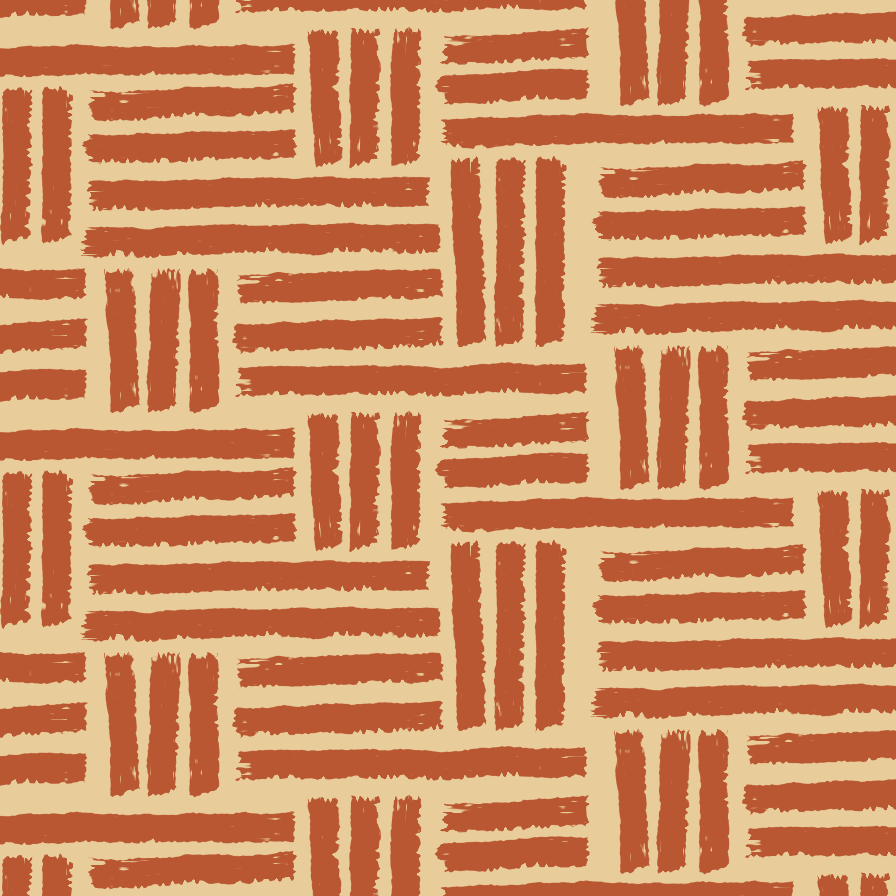
This pattern is drawn by a WebGL 1 fragment shader. Its source:

```glsl
precision highp float;
// Dry-brush basket weave: blocks of three upright strokes beside stacked level strokes.
// Three blocks form a cell on a skewed lattice; each stroke is a distance function
// with noise-worn sides, bristled ends and dry streaks.
uniform vec2 u_resolution;

#define VIEW 768.0                 // design units across the canvas
#define PERIOD 329.0               // vertical repeat
#define SHIFT vec2(437.0, 66.0)    // step from one column of cells to the next
#define HALF_WIDTH 12.9            // half the stroke thickness
#define POST_GAP 34.7              // spacing of the upright strokes
#define RAGGED 4.5                 // wear along the rough side
#define BRISTLE 7.0                // wear at the stroke ends
#define STREAK 0.28                // amount of dry streaks
#define CLAY vec3(0.73, 0.34, 0.20)
#define SAND vec3(0.91, 0.80, 0.60)

const float FAR = 100.0;

float hash(vec2 p) {
  vec3 h = fract(p.xyx * vec3(0.1031, 0.1030, 0.0973));
  h += dot(h, h.yzx + 33.33);
  return fract((h.x + h.y) * h.z);
}

float noise(vec2 p) {
  vec2 cell = floor(p), f = fract(p);
  f = f * f * (3.0 - 2.0 * f);
  return mix(mix(hash(cell), hash(cell + vec2(1, 0)), f.x),
             mix(hash(cell + vec2(0, 1)), hash(cell + vec2(1, 1)), f.x), f.y);
}

// q.x runs along the stroke, q.y across it (positive side is rough).
// cut.x points the start, cut.y slants the end.
float stroke(vec2 q, float len, float tilt, vec2 cut, float dry, float seed) {
  if (q.x < -12.0 || q.x > len + 12.0 || abs(q.y) > HALF_WIDTH + 12.0) return FAR;
  vec2 s = vec2(seed * 17.3, seed * 9.1);
  q.y -= tilt * (q.x / len - 0.5) + 3.0 * (noise(vec2(q.x * 0.022, 3.0) + s) - 0.5);

  // Long sides: soft waves on one, torn fibres on the other
  float wave = 2.4 * (noise(vec2(q.x * 0.07, q.y > 0.0 ? 11.0 : 19.0) + s) - 0.5);
  float fibre = noise(vec2(q.x * 0.38, q.y * 0.12) + s + 40.0);
  float patchy = smoothstep(0.2, 0.7, noise(vec2(q.x * 0.035, 27.0) + s));
  float wear = q.y > 0.0 ? RAGGED * fibre * fibre * (0.35 + patchy) : 1.2 * fibre;
  float side = abs(q.y) - HALF_WIDTH + wave + wear;

  // Ends broken into bristles
  float hairs = noise(vec2(q.x * 0.09, q.y * 0.45) + s + 70.0);
  float head = -q.x + cut.x * abs(q.y + 3.0) + BRISTLE * (hairs - 0.4);
  float tail = q.x - len + cut.y * q.y + 0.6 * BRISTLE * (hairs - 0.4);
  float d = max(side, max(head, tail));

  // Dry streaks near the ends, longer on the upper side of dry strokes
  float upper = smoothstep(1.0, -7.0, q.y);
  float bare = exp(-max(q.x, 0.0) / 10.0) + 0.7 * exp(-abs(len - 17.0 - q.x) / 6.0)
             + dry * upper * smoothstep(62.0, 12.0, q.x);
  float streak = noise(vec2(q.x * 0.10, q.y * 0.55) + s + 90.0);
  return max(d, 7.0 * (streak - 1.02 + STREAK * bare));
}

// posts: first centre x, top, bottom. rows: heights (negative w: none).
// span: start x, end of the two short rows, end of the long rows.
float block(vec2 p, float top, vec3 posts, vec4 rows, vec3 span, float seed) {
  p.y = mod(p.y - top + 35.0, PERIOD) - 35.0 + top;
  float d = FAR;
  for (int i = 0; i < 3; i++) {
    float n = float(i);
    vec2 q = vec2(p.y - posts.y, p.x - posts.x - n * POST_GAP);
    float lean = i == 0 ? 6.0 : n - 2.0;
    d = min(d, stroke(q, posts.z - posts.y, lean, vec2(0.0, 0.25), 0.0, seed + n));
  }
  for (int i = 0; i < 4; i++) {
    if (rows[i] < 0.0) continue;
    float n = float(i);
    bool brief = i < 2;
    float inset = (i == 1 || i == 3) ? -6.0 : 0.0;
    float finish = brief ? span.y : span.z + (i == 3 ? 10.0 : 0.0);
    float start = span.x + inset;
    vec2 cut = vec2(i == 1 ? 0.55 : 0.0, 0.0);
    float dry = i == 0 ? 1.3 : 0.0;
    d = min(d, stroke(vec2(p.x - start, p.y - rows[i]), finish - start,
                      brief ? -6.0 : -3.5, cut, dry, seed + 4.0 + n));
  }
  return d;
}

void main() {
  vec2 p = vec2(gl_FragCoord.x, u_resolution.y - gl_FragCoord.y) * VIEW / u_resolution.y;
  float d = FAR;
  for (int i = -1; i <= 1; i++) {
    vec2 q = p - float(i) * SHIFT;
    float e = i < 0 ? 1.0 : 0.0;   // uneven spacing in the first column
    d = min(d, block(q, 232.0, vec3(105.0, 232.0, 351.0),
                     vec4(245.0, 287.0, 326.0 - 15.0 * e, -1.0),
                     vec3(204.0, 379.0, 502.0 + 8.0 * e), 1.0));
    d = min(d, block(q, 355.0, vec3(279.0, 355.0, 469.0),
                     vec4(369.0 - 14.0 * e, 403.0 - 6.0 * e, 440.0 + 7.0 * e, -1.0),
                     vec3(380.0, 504.0 + 7.0 * e, 680.0 + 10.0 * e), 12.0));
    d = min(d, block(q, 136.0, vec3(402.0 + 14.0 * e, 136.0 + 6.0 * e, 295.0 - 23.0 * e),
                     vec4(154.0, 191.0, 232.0, 272.0),
                     vec3(514.0, 690.0, 804.0), 23.0));
  }
  float soft = 0.7 * VIEW / u_resolution.y;
  gl_FragColor = vec4(mix(CLAY, SAND, smoothstep(-soft, soft, d)), 1.0);
}
```
